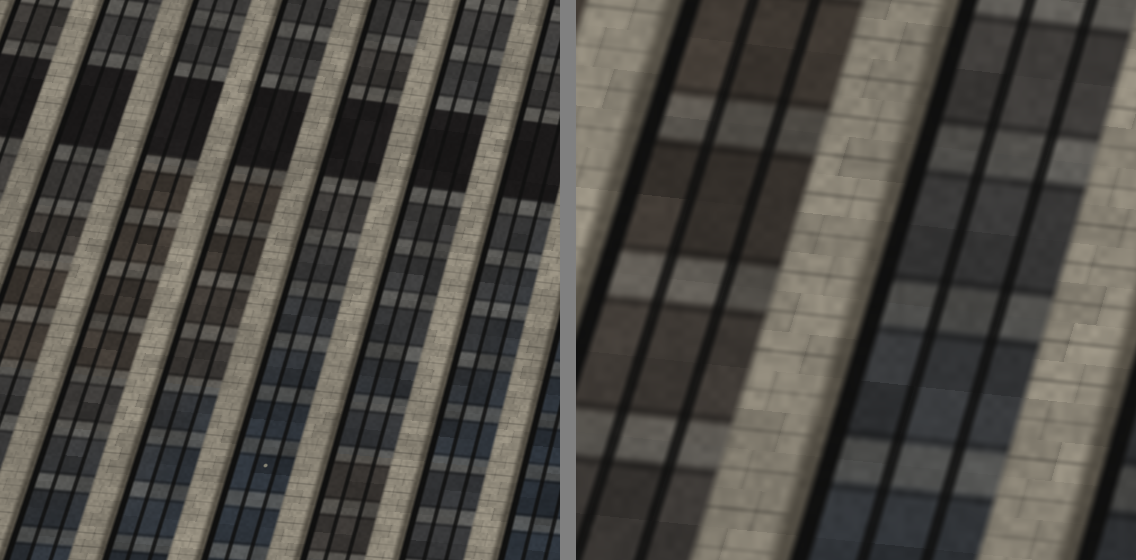
Left: the whole. Right: its middle third, enlarged.
Reproduce this pattern procedurally as a WebGL 2 fragment shader.

```glsl
#version 300 es
precision highp float;
// Tower facade seen at a slant: pale stone piers between strips of dark windows.
uniform vec2 u_resolution;
out vec4 fragColor;

const vec3 STONE = vec3(0.545, 0.52, 0.465);
const vec3 STONE_SHADE = vec3(0.33, 0.31, 0.27);
const vec3 GAP = vec3(0.06, 0.06, 0.058);
const vec3 GLASS_GREY = vec3(0.225, 0.22, 0.215);
const vec3 GLASS_BLUE = vec3(0.165, 0.19, 0.22);
const vec3 GLASS_BROWN = vec3(0.25, 0.215, 0.18);
const vec3 SPANDREL = vec3(0.335, 0.33, 0.31);
const vec3 LOUVRE = vec3(0.11, 0.102, 0.102);

float hash(vec2 p) {
    return fract(sin(dot(p, vec2(127.1, 311.7))) * 43758.5);
}

float noise(vec2 p) {
    vec2 i = floor(p), f = fract(p);
    f = f * f * (3.0 - 2.0 * f);
    return mix(mix(hash(i), hash(i + vec2(1, 0)), f.x),
               mix(hash(i + vec2(0, 1)), hash(i + vec2(1, 1)), f.x), f.y);
}

// Soft-edged interval from a to b.
float band(float x, float a, float b, float soft) {
    return smoothstep(a - soft, a + soft, x) - smoothstep(b - soft, b + soft, x);
}

// Soft line around zero distance.
float line(float d, float halfWidth, float soft) {
    return 1.0 - smoothstep(halfWidth - soft, halfWidth + soft, abs(d));
}

// Perspective grid: x counts piers, y counts floors downward.
vec2 facadeGrid(vec2 p) {
    float down = 1.0 - p.y;
    float pier = (p.x - 0.151 + 0.361 * down) / (0.159 + 0.0176 * down);
    float level = (down - 0.259 - 0.12 * p.x) / (0.0988 - 0.0052 * p.x);
    return vec2(pier, level);
}

vec3 windowStrip(vec2 g, vec2 p) {
    float x = fract(g.x), column = floor(g.x);
    // Floors above the louvre storey are shifted by part of a floor.
    float level = g.y - 0.22 * step(g.y, -0.92);
    float row = floor(level + 0.5);
    float d = level - row;
    float pane = step(0.476, x) + step(0.70, x);
    vec2 paneId = vec2(column * 3.0 + pane, row);

    // Reflected tint drifts from grey to blue, with some brown bays.
    float blue = smoothstep(0.25, 0.9, 0.65 * (1.0 - p.y) + 0.25 * p.x
                 + 0.35 * (noise(g * vec2(0.6, 0.4)) - 0.5));
    float brown = smoothstep(0.55, 0.85, noise(vec2(column * 0.7, floor(level) * 0.4) + 17.0));
    vec3 color = mix(GLASS_GREY, GLASS_BLUE, blue);
    color = mix(color, GLASS_BROWN, 0.65 * brown);
    color *= 0.83 + 0.34 * hash(paneId + floor(d + 1.0) * 31.0);

    // Lighter spandrel panels with dark seams.
    vec3 panel = mix(SPANDREL, color * 1.5, 0.35) * (0.82 + 0.32 * hash(paneId + 5.0));
    color = mix(color, panel, line(d, 0.14, 0.045));
    color *= 1.0 - 0.25 * line(abs(d) - 0.17, 0.025, 0.03);

    // Rare lit lamps behind the glass.
    vec2 lamp = vec2((x - 0.59) * 1.7, d - 0.35);
    color += vec3(0.4, 0.37, 0.28) * step(0.93, hash(vec2(column, row) + 41.0))
             * (1.0 - smoothstep(0.015, 0.05, length(lamp)));

    // Dark louvre storey.
    vec3 louvre = LOUVRE * (0.85 + 0.3 * hash(paneId + 9.0));
    color = mix(color, louvre, band(g.y, -1.66, -0.17, 0.035));

    // Two mullions divide the strip into three panes.
    float mullion = max(line(x - 0.476, 0.021, 0.015), line(x - 0.70, 0.021, 0.015));
    return mix(color, GAP, 0.85 * mullion);
}

vec3 stonePier(float s, float pierId, float level) {
    float course = floor(level * 4.0);
    float across = (s + 0.125) / 0.28;
    float joint = line(fract(level * 4.0) - 0.5, 0.055, 0.06);
    float split = 0.36 + 0.28 * mod(course, 2.0);
    float block = course * 2.0 + step(split, across);
    float tone = 0.92 + 0.15 * hash(vec2(block, pierId));
    vec3 color = STONE * tone * (0.95 + 0.1 * noise(vec2(pierId * 3.0, level * 0.7)));
    color *= 1.0 - 0.18 * joint * (0.4 + 0.6 * hash(vec2(course, pierId + 7.0)));
    color *= 1.0 - 0.08 * line(across - split, 0.03, 0.04);
    color *= 1.0 - 0.1 * line(s + 0.125, 0.02, 0.02);
    return mix(color, STONE_SHADE * tone, smoothstep(0.125, 0.19, s));
}

void main() {
    vec2 p = gl_FragCoord.xy / u_resolution;
    vec2 g = facadeGrid(p);
    float pierId = floor(g.x + 0.5);
    float s = g.x - pierId;

    vec3 color = windowStrip(g, p);
    color = mix(color, GAP, band(s, 0.2, 0.288, 0.018));
    color = mix(color, stonePier(s, pierId, g.y), band(s, -0.125, 0.222, 0.02));

    // Fine mottled grain.
    color *= 0.94 + 0.12 * noise(p * 190.0);
    fragColor = vec4(color, 1.0);
}
```
